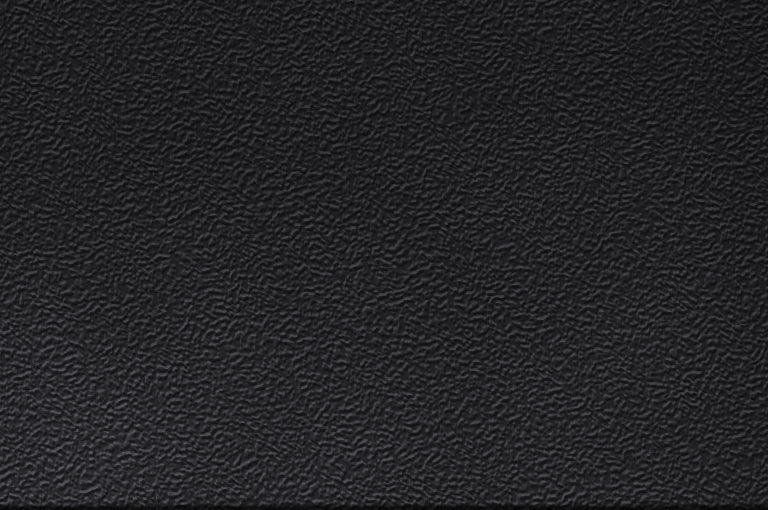
Write a WebGL 1 fragment shader that draws this texture.

```glsl
precision highp float;
// Black embossed leather: short, slightly tilted wrinkles lit from above.
// Stretched gradient-noise grains, pebbles and long creases form a height
// field, whose slope towards the light shades a soft dark base tone.
uniform vec2 u_resolution;

#define GRAIN 132.0          // grain cells per canvas height
#define STRETCH 1.7          // length of a wrinkle relative to its width
#define TILT_A 0.36          // direction of the main grain, radians
#define TILT_B -0.12         // direction of the crossing grain
#define WARP 0.012           // bending of the wrinkles
#define PEBBLE 0.42          // share of small round bumps
#define RELIEF 0.62          // strength of the slope shading
#define CREASE 0.18          // darkening of the valleys
#define TONE_TOP 0.121
#define TONE_BOTTOM 0.152
#define TINT vec3(0.985, 0.985, 1.045)

vec2 hashGradient(vec2 cell) {
  float angle = 6.2832 * fract(sin(dot(cell, vec2(127.1, 311.7))) * 43758.5453);
  return vec2(cos(angle), sin(angle));
}

// Gradient noise, roughly -0.7 to 0.7
float noise(vec2 p) {
  vec2 i = floor(p);
  vec2 f = p - i;
  vec2 u = f * f * f * (f * (f * 6.0 - 15.0) + 10.0);
  vec2 e = vec2(0.0, 1.0);
  float low = mix(dot(hashGradient(i), f),
                  dot(hashGradient(i + e.yx), f - e.yx), u.x);
  float high = mix(dot(hashGradient(i + e.xy), f - e.xy),
                   dot(hashGradient(i + e.yy), f - e.yy), u.x);
  return mix(low, high, u.y);
}

// One layer of elongated wrinkles running along the given angle
float wrinkles(vec2 p, float angle, float frequency, float stretch) {
  float c = cos(angle);
  float s = sin(angle);
  vec2 q = vec2(c * p.x + s * p.y, c * p.y - s * p.x);
  return noise(q * frequency * vec2(1.0 / stretch, 1.0));
}

// Flattened bumps separated by narrow creases
float leatherHeight(vec2 p) {
  vec2 bend = vec2(noise(p * 9.0 + 3.7), noise(p * 11.0 + 17.3));
  bend += 0.3 * vec2(noise(p * 34.0 + 41.0), noise(p * 31.0 + 8.0));
  vec2 q = p + WARP * bend;
  float mainGrain = wrinkles(q, TILT_A, GRAIN, STRETCH);
  float crossGrain = wrinkles(q + 5.3, TILT_B, GRAIN, STRETCH * 0.85);
  float blend = smoothstep(-0.25, 0.35, noise(p * 13.0 + 29.0));
  float bumps = mix(mainGrain, crossGrain, blend);
  bumps += PEBBLE * noise(q * GRAIN * 1.25 + 61.0);

  // Long diagonal folds cut through the bumps here and there
  float fold = abs(wrinkles(q + 2.9, TILT_A + 0.12, GRAIN * 0.3, 3.5));
  bumps -= 0.2 * (1.0 - smoothstep(0.0, 0.09, fold));
  return smoothstep(-0.24, 0.3, bumps);
}

// Broad light: darker top and right, a soft sheen at the lower left
float baseTone(vec2 p, vec2 uv) {
  float tone = mix(TONE_BOTTOM, TONE_TOP, smoothstep(0.0, 1.0, uv.y));
  vec2 sheen = (uv - vec2(0.04, 0.1)) / vec2(0.35, 0.3);
  tone += 0.022 * exp(-dot(sheen, sheen));
  tone *= 1.0 - 0.1 * smoothstep(0.8, 1.0, uv.x);
  return tone * (1.0 + 0.08 * noise(p * 4.0 + 11.0));
}

void main() {
  vec2 uv = gl_FragCoord.xy / u_resolution;
  vec2 p = gl_FragCoord.xy / u_resolution.y;

  // Slope towards a light above and slightly to the left
  vec2 toLight = vec2(-0.14, 0.38) / GRAIN;
  float height = leatherHeight(p);
  float slope = leatherHeight(p - toLight) - leatherHeight(p + toLight);

  float tone = baseTone(p, uv);
  tone *= exp(RELIEF * slope + CREASE * (height - 0.5));

  // Dark seam along the lower edge
  tone *= mix(0.35, 1.0, smoothstep(0.004, 0.014, uv.y));
  gl_FragColor = vec4(clamp(tone * TINT, 0.0, 1.0), 1.0);
}
```
